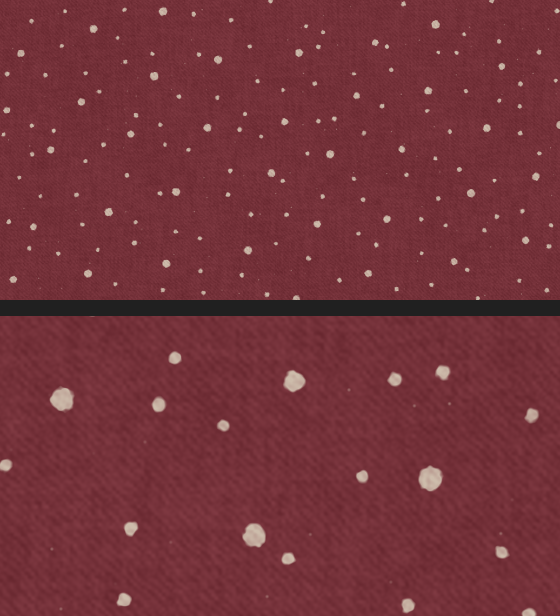
Top: the whole. Bottom: its middle third, enlarged.
Write a WebGL 2 fragment shader that draws this texture.

```glsl
#version 300 es
precision highp float;

uniform vec2 u_resolution;
out vec4 fragColor;

// Lengths are fractions of the canvas height
#define DOT_CELL 0.112
#define DOT_JITTER 0.66
#define SMALL_RADIUS 0.0070
#define BIG_RADIUS 0.0122
#define EDGE_WOBBLE 0.0034
#define FLECK_CELL 0.055
#define THREADS 150.0
#define TWILL_FREQ 78.0
#define CLOTH_DARK vec3(0.405, 0.152, 0.182)
#define CLOTH_LIGHT vec3(0.505, 0.228, 0.262)
#define DOT_SHADE vec3(0.730, 0.610, 0.570)
#define DOT_LIGHT vec3(0.815, 0.755, 0.685)

const float TAU = 6.2831853;

vec3 hash3(vec2 p) {
    vec3 q = fract(p.xyx * vec3(0.1031, 0.1030, 0.0973));
    q += dot(q, q.yxz + 33.33);
    return fract((q.xxy + q.yzz) * q.zyx);
}

float noise(vec2 p) {
    vec2 cell = floor(p);
    vec2 f = fract(p);
    f = f * f * (3.0 - 2.0 * f);
    float bottom = mix(hash3(cell).x, hash3(cell + vec2(1, 0)).x, f.x);
    float top = mix(hash3(cell + vec2(0, 1)).x, hash3(cell + vec2(1, 1)).x, f.x);
    return mix(bottom, top, f.y);
}

// Diagonal twill over uneven warp and weft threads, about 0 to 1
float weave(vec2 p) {
    float phase = p.x + p.y + 0.006 * noise(p * 45.0);
    float twill = sin(TAU * TWILL_FREQ * phase);
    float weft = noise(vec2(p.x * 28.0, p.y * THREADS)) - 0.5;
    float warp = noise(vec2(p.x * THREADS, p.y * 22.0) + 71.0) - 0.5;
    float grain = noise(p * THREADS * 1.7 + 13.0) - 0.5;
    float blotch = noise(p * 7.0 + 5.0) - 0.5;
    return 0.5 + 0.13 * twill + 0.25 * weft + 0.28 * warp
         + 0.42 * grain + 0.16 * blotch;
}

// Signed distance to jittered dots; every fourth cell holds a big one
float dotDistance(vec2 p) {
    vec2 grid = mat2(0.966, 0.259, -0.259, 0.966) * p / DOT_CELL + 40.0;
    vec2 home = floor(grid);
    float nearest = 1.0;
    for (int y = -1; y <= 1; y++) {
        for (int x = -1; x <= 1; x++) {
            vec2 cell = home + vec2(x, y);
            vec3 rnd = hash3(cell + 17.0);
            vec2 centre = cell + 0.5 + DOT_JITTER * (rnd.xy - 0.5);
            bool big = mod(cell.x + 2.0 * cell.y, 4.0) < 0.5;
            float radius = (big ? BIG_RADIUS : SMALL_RADIUS) * mix(0.86, 1.12, rnd.z);
            nearest = min(nearest, length(grid - centre) * DOT_CELL - radius);
        }
    }
    return nearest;
}

// Sparse faint specks of stray fibre
float flecks(vec2 p, float pixel) {
    vec2 grid = p / FLECK_CELL;
    vec2 cell = floor(grid);
    vec3 rnd = hash3(cell + 203.0);
    vec2 centre = 0.2 + 0.6 * rnd.xy;
    float d = length(fract(grid) - centre) * FLECK_CELL;
    float strength = smoothstep(0.72, 1.0, rnd.z);
    return 0.6 * strength * (1.0 - smoothstep(0.0, 0.0022 + 0.6 * pixel, d));
}

void main() {
    vec2 p = gl_FragCoord.xy / u_resolution.y;
    float pixel = 1.0 / u_resolution.y;

    // Cloth
    float cloth = weave(p);
    vec3 colour = mix(CLOTH_DARK, CLOTH_LIGHT, cloth);
    colour = mix(colour, DOT_SHADE, flecks(p, pixel));

    // Printed dots, roughened by the threads
    float d = dotDistance(p) + EDGE_WOBBLE * (noise(p * 190.0 + 9.0) - 0.5);
    float soft = 0.0012 + 0.5 * pixel;
    float ink = 1.0 - smoothstep(-soft, soft, d);
    vec3 inkColour = mix(DOT_SHADE, DOT_LIGHT, clamp(cloth * 1.3, 0.0, 1.0));
    colour = mix(colour, inkColour, 0.97 * ink);

    fragColor = vec4(colour, 1.0);
}
```
